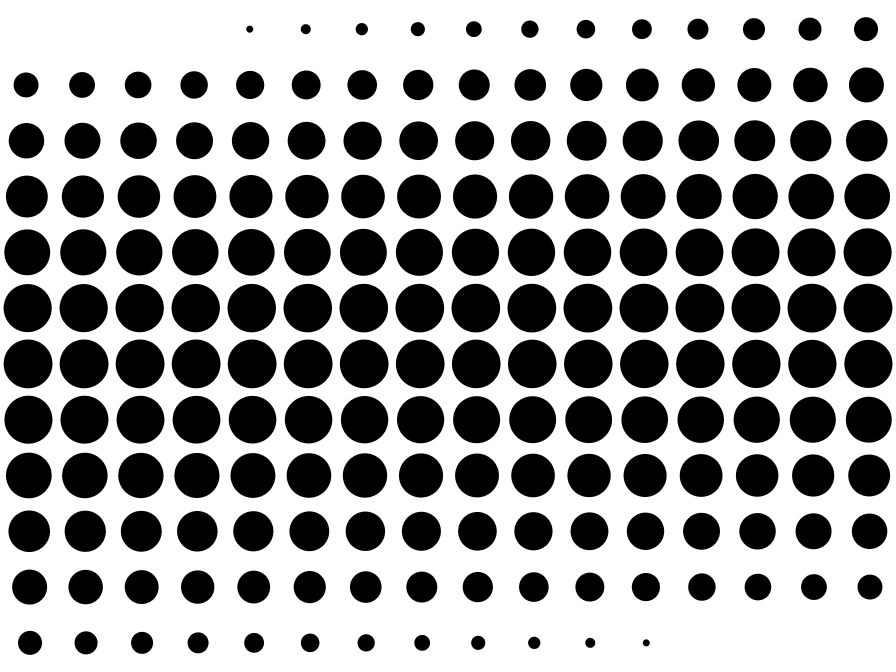
A Shadertoy shader for this pattern:

```glsl
const vec3 PAPER = vec3(1.0);
const vec3 INK = vec3(0.0);

// Lengths are fractions of the canvas height
const float HEIGHT_UNITS = 576.0;
const vec2 SPACING = vec2(48.02, 47.82) / HEIGHT_UNITS;
const vec2 FIRST_DOT = vec2(22.0, 25.0) / HEIGHT_UNITS;
const float ROW_DRIFT = 0.34 / HEIGHT_UNITS;
const float MAX_RADIUS = 20.9 / HEIGHT_UNITS;
const float COLUMNS = 16.0;
const float MIDDLE_INDEX = 95.5;
const float HALF_RUN = 92.45;

// Dots swell and shrink along one running count, row after row
float dotRadius(float index, float middle, float halfRun, float maxRadius) {
    float t = (index - middle) / halfRun;
    float swell = 1.0 - t * t;
    return swell > 0.0 ? maxRadius * sqrt(swell) : -1.0;
}

float circleDistance(vec2 p, vec2 center, float radius) {
    return length(p - center) - radius;
}

float coverage(float dist, float pixel) {
    return clamp(0.5 - dist / pixel, 0.0, 1.0);
}

// Center of a grid dot, with each lower row nudged to the right
vec2 dotCenter(vec2 cell) {
    return FIRST_DOT + cell * SPACING + vec2(cell.y * ROW_DRIFT, 0.0);
}

vec2 nearestCell(vec2 p) {
    float row = floor((p.y - FIRST_DOT.y) / SPACING.y + 0.5);
    float x = p.x - FIRST_DOT.x - row * ROW_DRIFT;
    return vec2(floor(x / SPACING.x + 0.5), row);
}

void mainImage(out vec4 fragColor, in vec2 fragCoord) {
    // Measure downward from the top edge
    float pixel = 1.0 / iResolution.y;
    vec2 p = vec2(fragCoord.x, iResolution.y - fragCoord.y) * pixel;

    vec2 cell = nearestCell(p);
    float index = cell.y * COLUMNS + cell.x;
    float radius = dotRadius(index, MIDDLE_INDEX, HALF_RUN, MAX_RADIUS);
    float dist = circleDistance(p, dotCenter(cell), radius);

    fragColor = vec4(mix(PAPER, INK, coverage(dist, pixel)), 1.0);
}
```
